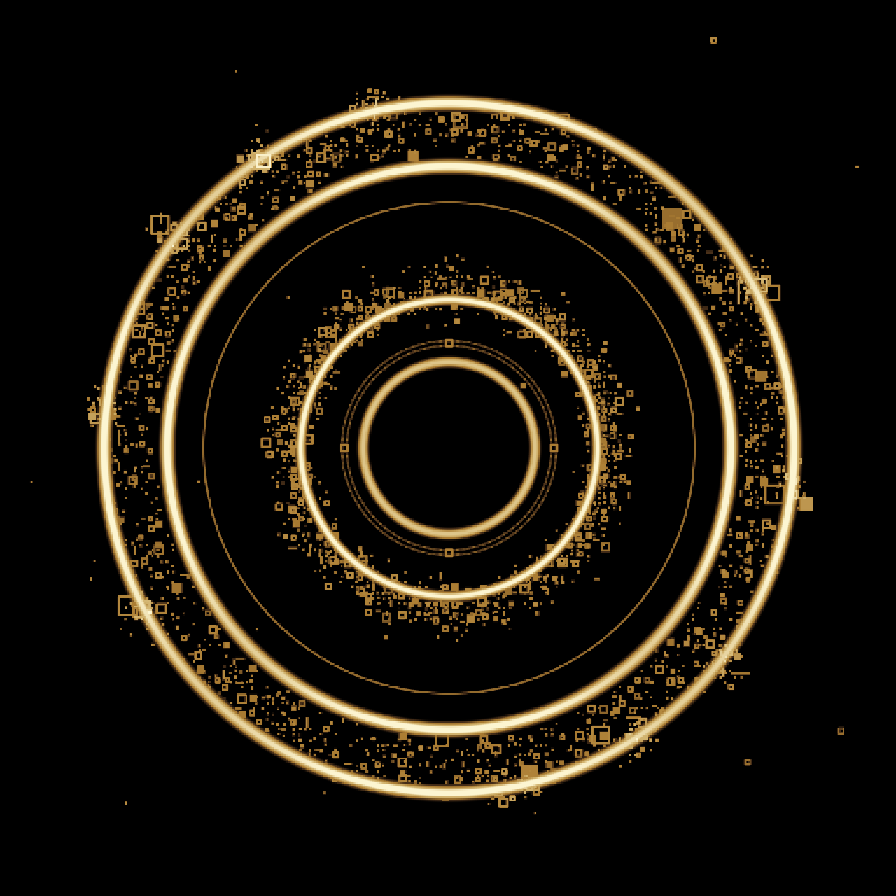
Reproduce this background procedurally as a Shadertoy shader.

```glsl
#define PI 3.14159265
#define CENTER vec2(0.5012, 0.5)
#define GRID 384.0
#define OUTER_R 0.3850
#define SECOND_R 0.3145
#define THIN_R 0.2740
#define HALO_R 0.1655
#define DASH_R 0.1170
#define INNER_R 0.0960
#define LAYERS 5
#define STROKE 0.0013

const vec3 BROWN = vec3(0.26, 0.17, 0.09);
const vec3 AMBER = vec3(0.67, 0.49, 0.20);
const vec3 SAND  = vec3(0.82, 0.70, 0.43);
const vec3 IVORY = vec3(0.99, 0.96, 0.82);

vec3 hash3(vec2 p) {
    vec3 q = fract(p.xyx * vec3(0.1031, 0.1030, 0.0973));
    q += dot(q, q.yxz + 33.33);
    return fract((q.xxy + q.yzz) * q.zyx);
}

// Heat from 0 to 1 becomes black, brown, gold, then ivory
vec3 goldRamp(float heat) {
    vec3 c = BROWN * smoothstep(0.0, 0.22, heat);
    c = mix(c, AMBER, smoothstep(0.22, 0.48, heat));
    c = mix(c, SAND, smoothstep(0.48, 0.75, heat));
    return mix(c, IVORY, smoothstep(0.75, 0.95, heat));
}

// Snap to a coarse grid, blending across one screen pixel
vec2 snapToGrid(vec2 p, float px) {
    vec2 g = p * GRID;
    vec2 corner = floor(g + 0.5);
    return (corner + clamp((g - corner) / (px * GRID), -0.5, 0.5)) / GRID;
}

float glowRing(float r, float radius, float width) {
    return 1.0 - smoothstep(0.1, 1.0, abs(r - radius) / width);
}

float hairline(float r, float radius, float px) {
    return 1.0 - smoothstep(STROKE - px * 0.5, STROKE + px * 0.5, abs(r - radius));
}

float bell(float x, float width) {
    return exp(-x * x / (width * width));
}

float boxDistance(vec2 p, vec2 halfSize) {
    vec2 d = abs(p) - halfSize;
    return length(max(d, 0.0)) + min(max(d.x, d.y), 0.0);
}

// Bright clumps on the outer ring, repeated every half turn
float clumps(vec2 p) {
    float lobes[5] = float[5](0.49, 1.78, 2.15, 2.49, 3.03);
    float a = atan(p.y, p.x), sum = 0.0;
    for (int i = 0; i < 5; i++) {
        float d = mod(a - lobes[i] + 0.5 * PI, PI) - 0.5 * PI;
        sum += bell(d, 0.06);
    }
    return min(sum, 1.0) * bell(length(p) - OUTER_R, 0.016);
}

// One layer of scattered squares, frames and dashes
float debris(vec2 p, float cells, float px) {
    vec2 id = floor(p * cells);
    vec3 spot = hash3(id + cells * 3.7 + 211.0);
    vec3 kind = hash3(id + cells * 5.3 + 517.0);
    vec2 middle = (id + 0.5 + (spot.xy - 0.5) * 0.35) / cells;
    float r = length(middle);

    float clump = clumps(middle);
    float band = smoothstep(0.322, 0.332, r) * smoothstep(0.394, 0.382, r);
    float halo = bell(r - 0.172, r < 0.172 ? 0.017 : 0.023) * step(50.0, cells);
    float density = max(max(clump * 0.95, band * mix(0.06, 0.24, step(50.0, cells))), halo * 0.72);

    vec2 halfSize = vec2(mix(0.17, 0.31, kind.x)) / cells;
    float dash = step(0.72, kind.y);
    vec2 thin = vec2(halfSize.x * 1.2, STROKE);
    halfSize = mix(halfSize, kind.z < 0.5 ? thin : thin.yx, dash);
    float d = boxDistance(p - middle, halfSize);
    float framed = step(0.3, kind.y) * (1.0 - dash) * step(cells, 150.0);
    d = mix(d, abs(d) - STROKE, framed);

    float heat = mix(0.38, 0.57, kind.z) + 0.45 * clump * kind.x;
    return heat * step(spot.z, density) * (1.0 - smoothstep(-0.5 * px, 0.5 * px, d));
}

void mainImage(out vec4 fragColor, in vec2 fragCoord) {
    float side = min(iResolution.x, iResolution.y);
    float px = 1.0 / side;
    vec2 p = (fragCoord - 0.5 * iResolution.xy) / side + 0.5 - CENTER;
    p = snapToGrid(p, px);
    float r = length(p), a = atan(p.y, p.x);

    // Glowing rings, whitest near the axes
    float shine = 0.92 + 0.08 * cos(4.0 * a);
    float heat = glowRing(r, OUTER_R, 0.0115) * shine;
    heat = max(heat, glowRing(r, SECOND_R, 0.0115) * shine);
    heat = max(heat, glowRing(r, HALO_R, 0.0085) * 0.94);
    heat = max(heat, glowRing(r, INNER_R, 0.0085) * 0.82);

    // Hairline and the dashed pair
    heat = max(heat, hairline(r, THIN_R, px) * 0.4);
    float dashes = 0.3 + 0.1 * sin(a * 96.0) * sin(a * 20.0);
    float pair = max(hairline(r, DASH_R + 0.0028, px), hairline(r, DASH_R - 0.0028, px));
    heat = max(heat, pair * dashes);

    // Small frames on the dashed pair, one per quarter turn
    vec2 q = abs(p);
    q = q.x > q.y ? q : q.yx;
    float mark = abs(boxDistance(q - vec2(DASH_R, 0.0), vec2(0.0035))) - STROKE;
    heat = max(heat, 0.48 * (1.0 - smoothstep(-0.5 * px, 0.5 * px, mark)));

    // Debris from large to tiny
    float cells = 26.0;
    for (int i = 0; i < LAYERS; i++) {
        heat = max(heat, debris(p, cells, px));
        cells *= 1.6;
    }
    fragColor = vec4(goldRamp(heat), 1.0);
}
```
